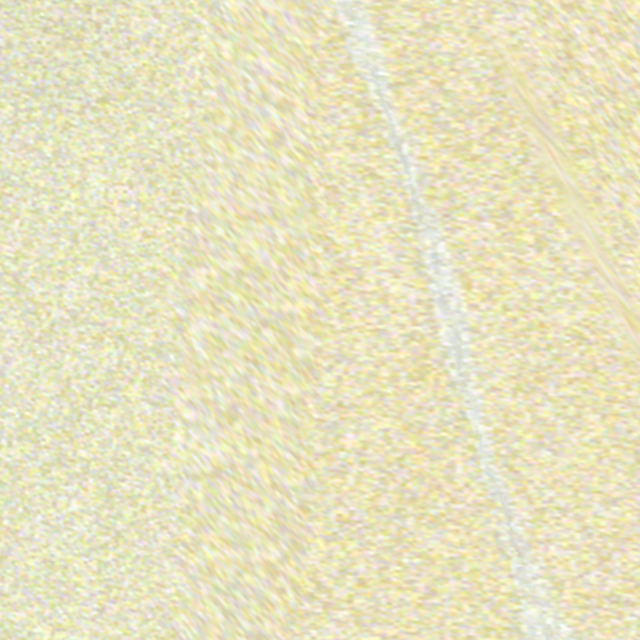
Give the GLSL for this texture, as a Shadertoy shader.

```glsl
// Pale cream surface covered in fine coloured grain, crossed by a whitish crease.
// Stretched value noise gives the grain; its direction changes from zone to zone,
// and its three channels drive lightness, yellow-blue and pink-green shifts.

#define LEFT_TONE   vec3(0.903, 0.898, 0.772)
#define RIGHT_TONE  vec3(0.917, 0.887, 0.742)
#define CREASE_TONE vec3(0.908, 0.920, 0.875)
#define LIGHT_AMOUNT  0.135
#define YELLOW_AMOUNT 0.235
#define PINK_AMOUNT   0.110
#define FINE_GRAIN   vec2(135.0, 185.0)
#define FLAT_GRAIN   vec2(100.0, 185.0)
#define SLANT_GRAIN  vec2(72.0, 185.0)
#define STREAK_GRAIN vec2(22.0, 170.0)

vec3 hash3(vec2 p) {
    vec3 q = fract(vec3(p.xyx) * vec3(0.1031, 0.1030, 0.0973));
    q += dot(q, q.yxz + 33.33);
    return fract((q.xxy + q.yzz) * q.zyx);
}

// Value noise centred on zero, with three independent channels
vec3 noise3(vec2 p) {
    vec2 cell = floor(p), f = fract(p);
    f = f * f * (3.0 - 2.0 * f);
    vec3 low  = mix(hash3(cell), hash3(cell + vec2(1, 0)), f.x);
    vec3 high = mix(hash3(cell + vec2(0, 1)), hash3(cell + vec2(1, 1)), f.x);
    return mix(low, high, f.y) - 0.5;
}

vec2 rotate(vec2 p, float angle) {
    float c = cos(angle), s = sin(angle);
    return vec2(c * p.x + s * p.y, c * p.y - s * p.x);
}

// Two crossed layers hide the lattice of the noise
vec3 grain(vec2 p, float angle, vec2 frequency) {
    vec3 a = noise3(rotate(p, angle + 0.13) * frequency + 300.0);
    vec3 b = noise3(rotate(p, angle - 0.13) * frequency * 1.13 + 700.0);
    return (a + b) * 0.75;
}

// Band with soft edges around zero
float band(float d, float halfWidth, float softness) {
    return 1.0 - smoothstep(halfWidth - softness, halfWidth + softness, abs(d));
}

void mainImage(out vec4 fragColor, in vec2 fragCoord) {
    vec2 uv = fragCoord / iResolution.xy;
    vec3 broad = noise3(uv * 7.0 + 40.0);
    vec3 patchy = noise3(uv * 32.0 + 90.0);

    // Zones of grain direction
    float zoneX = uv.x + 0.04 * (1.0 - uv.y) + 0.05 * broad.x;
    float fine = 1.0 - smoothstep(0.25, 0.38, zoneX);
    float flatZone = smoothstep(0.46, 0.57, zoneX);
    float slant = 1.0 - fine - flatZone;
    float streakLine = uv.x - 0.80 - 0.46 * (0.9 - uv.y);
    float streak = band(streakLine, 0.018, 0.025) * smoothstep(1.0, 0.85, uv.y);
    float corner = 0.6 * smoothstep(0.0, 0.08, streakLine);
    slant = mix(slant, 1.0, corner);
    flatZone *= 1.0 - corner;

    // Blend the grains while keeping their contrast even
    vec3 g = fine * grain(uv, -0.25, FINE_GRAIN)
           + slant * grain(uv, -0.78, SLANT_GRAIN)
           + flatZone * grain(uv, -0.08, FLAT_GRAIN);
    g *= inversesqrt(fine * fine + slant * slant + flatZone * flatZone);
    g = mix(g, grain(uv, -0.90, STREAK_GRAIN) * 0.85, streak);

    // Ground tone, greener on the left and warmer on the right
    vec3 color = mix(LEFT_TONE, RIGHT_TONE, smoothstep(0.05, 0.65, uv.x));
    color += vec3(0.010, 0.012, 0.025) * (broad.y + 0.7 * patchy.y);
    color -= 0.025 * smoothstep(0.35, 0.0, uv.x) * smoothstep(0.6, 1.0, uv.y);

    // Crease: bright ragged band, widest near its foot
    float bend = 0.008 * sin(uv.y * 9.0 + 2.0);
    float d = uv.x - 0.553 - 0.302 * (1.0 - uv.y) - bend;
    d += 0.012 * patchy.x + 0.006 * g.y;
    float width = 0.018 + 0.006 * sin(uv.y * 14.0 + 0.6);
    width += 0.020 * smoothstep(0.07, 0.0, uv.y);
    float crease = band(d, width, 0.009) * (0.85 + 0.3 * patchy.z);
    float shade = band(d + width + 0.004, 0.004, 0.006);
    float core = band(d + 0.002, 0.004, 0.006) * smoothstep(-0.15, 0.25, patchy.y + g.x);
    color = mix(color, CREASE_TONE, clamp(crease, 0.0, 1.0));
    color -= vec3(0.035, 0.025, 0.015) * shade;
    color -= vec3(0.080, 0.070, 0.050) * core;

    // Coloured grain, less saturated inside the crease
    float chroma = 1.0 - 0.6 * clamp(crease, 0.0, 1.0);
    color += LIGHT_AMOUNT * g.x;
    color += YELLOW_AMOUNT * chroma * g.y * vec3(-0.10, -0.05, 1.0);
    color += PINK_AMOUNT * chroma * g.z * vec3(0.45, -0.65, 0.15);

    fragColor = vec4(clamp(color, 0.0, 1.0), 1.0);
}
```
